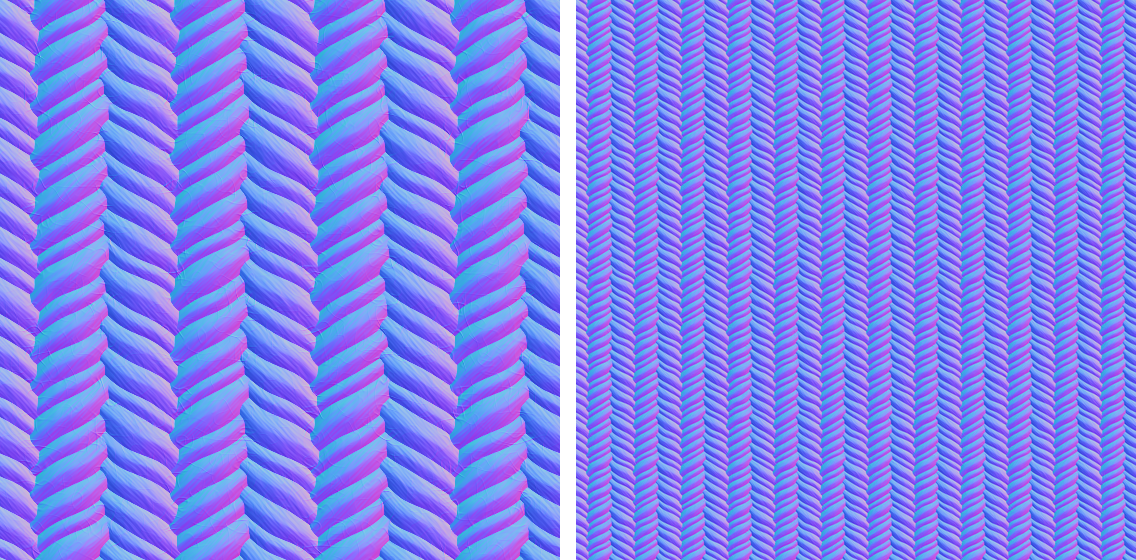
Left, the tile; right, the same tile 3 across and 3 down.
This texture map is drawn by a WebGL 2 fragment shader. Its source:

```glsl
#version 300 es
precision highp float;
// Tangent-space normal map of eight upright wool ropes, twisted alternately
// left and right. A height field (rope + strands + fibres + stray hairs) is
// differentiated numerically; all noise wraps, so the tile is seamless.

uniform vec2 u_resolution;
out vec4 fragColor;

const float ROPES = 8.0;             // ropes across the tile
const float REPEATS = 4.0;           // strand groups down the tile
const int STRANDS = 5;               // strands in each group
const float STRAND_EDGES[6] = float[6](0.0, 0.26, 0.40, 0.62, 0.84, 1.0);
const float ROPE_ROUNDNESS = 0.235;
const float STRAND_RELIEF = 0.19;
const float STRAND_POWER = 1.55;     // 1 = roof, 2 = parabola
const float STRAND_RISE = 0.036;     // climb from rope centre to its edge
const float FIBRE_RISE = 0.062;
const float FIBRE_COUNT = 150.0;
const float FIBRE_RELIEF = 0.00075;
const float CLUMP_COUNT = 52.0;
const float CLUMP_RELIEF = 0.0009;
const float WOBBLE = 0.007;          // irregularity of the strand lines
const float HAIR_RELIEF = 0.0007;
const float HAIR_WIDTH = 0.09;
const float SAMPLE_STEP = 0.0008;    // half width of the slope filter

uint hash(uvec3 v) {
    uint h = v.x * 1597334673u ^ v.y * 3812015801u ^ v.z * 2798796415u;
    h = (h ^ (h >> 16)) * 2146121005u;
    h = (h ^ (h >> 15)) * 2221713035u;
    return h ^ (h >> 16);
}

vec2 gradient(vec2 cell, vec2 period, float seed) {
    uvec2 wrapped = uvec2(mod(cell, period) + 0.5);
    float angle = float(hash(uvec3(wrapped, uint(seed))) & 65535u) * 6.28318 / 65536.0;
    return vec2(cos(angle), sin(angle));
}

// Gradient noise that wraps after a whole number of cells.
float noise(vec2 p, vec2 period, float seed) {
    vec2 i = floor(p), f = p - i;
    vec2 w = f * f * f * (f * (f * 6.0 - 15.0) + 10.0);
    vec2 e = vec2(1.0, 0.0);
    float a = dot(gradient(i, period, seed), f);
    float b = dot(gradient(i + e.xy, period, seed), f - e.xy);
    float c = dot(gradient(i + e.yx, period, seed), f - e.yx);
    float d = dot(gradient(i + e.xx, period, seed), f - e.xx);
    return mix(mix(a, b, w.x), mix(c, d, w.x), w.y);
}

// Rounded ridges of uneven width, repeating once per unit of t.
float strandHeight(float t) {
    t = fract(t);
    float height = 0.0;
    for (int i = 0; i < STRANDS; i++) {
        float low = STRAND_EDGES[i], high = STRAND_EDGES[i + 1];
        float width = high - low;
        float across = min(abs(2.0 * (t - low) / width - 1.0), 1.0);
        height = max(height, width * (1.0 - pow(across, STRAND_POWER)));
    }
    return height * STRAND_RELIEF / REPEATS;
}

float ropeHeight(vec2 p, float index) {
    float u = 2.0 * (p.x * ROPES - index);       // -1 to 1 across the rope
    float id = mod(index, ROPES);
    float isRising = mod(id, 2.0);
    float twist = 2.0 * isRising - 1.0;
    float bend = clamp(u, -1.4, 1.4);

    // Strands climb around the rope, steeper towards its sides.
    float wobble = WOBBLE * noise(vec2(u * 0.8, p.y * 12.0), vec2(64.0, 12.0), id + 1.0);
    float y = p.y - twist * STRAND_RISE * bend * (0.85 + 0.25 * bend * bend) + wobble;
    float groupStart = mix(0.76, 0.91, isRising);
    float height = ROPE_ROUNDNESS * (1.0 - u * u) / (2.0 * ROPES);
    height += strandHeight(y * REPEATS - groupStart);

    // Fibres and clumps lie at a steeper angle than the strands.
    float fibreY = p.y - twist * FIBRE_RISE * u + wobble;
    height += FIBRE_RELIEF * noise(vec2(u * 3.0, fibreY * FIBRE_COUNT),
                                   vec2(64.0, FIBRE_COUNT), id + 21.0);
    height += CLUMP_RELIEF * noise(vec2(u * 1.7, fibreY * CLUMP_COUNT),
                                   vec2(64.0, CLUMP_COUNT), id + 41.0);
    return height;
}

// Thin curved lines along the zero crossings of the noise.
float hair(vec2 p, vec2 cells, float seed) {
    float line = abs(noise(p * cells, cells, seed));
    float presence = smoothstep(-0.1, 0.2, noise(p * 26.0, vec2(26.0), seed + 7.0));
    return presence * (1.0 - smoothstep(0.0, HAIR_WIDTH, line));
}

float surface(vec2 p) {
    float index = floor(p.x * ROPES);
    float height = max(ropeHeight(p, index), ropeHeight(p, index + 1.0));
    float fuzz = 0.2 + 0.8 * (1.0 - smoothstep(0.004, 0.018, height));
    float hairs = hair(p, vec2(18.0, 42.0), 61.0) + hair(p, vec2(44.0, 22.0), 81.0)
                + hair(p, vec2(34.0, 36.0), 101.0);
    return height + HAIR_RELIEF * fuzz * hairs;
}

void main() {
    vec2 p = gl_FragCoord.xy / u_resolution;
    vec2 e = vec2(SAMPLE_STEP, 0.0);
    vec2 slope = vec2(surface(p + e.xy) - surface(p - e.xy),
                      surface(p + e.yx) - surface(p - e.yx)) / (2.0 * SAMPLE_STEP);
    vec3 normal = normalize(vec3(-slope, 1.0));
    fragColor = vec4(normal * 0.5 + 0.5, 1.0);
}
```
